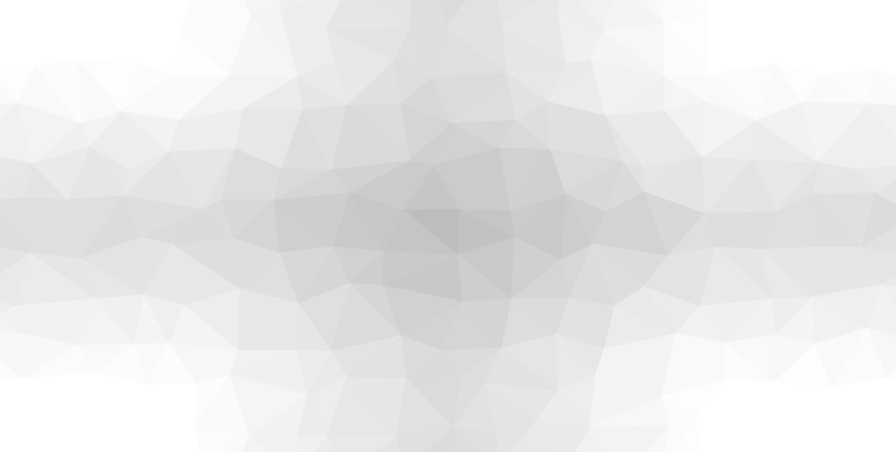
This background is drawn by a WebGL 2 fragment shader. Its source:

```glsl
#version 300 es
precision highp float;

uniform vec2 u_resolution;
out vec4 fragColor;

#define GRID vec2(17.0, 10.0)        // mesh cells across the canvas
#define JITTER vec2(0.66, 0.54)      // vertex wander, in cells
#define BAND_CENTER vec2(0.497, 0.5) // crossing point of the two bands
#define BAND_REACH vec2(0.29, 0.345) // half widths: upright, level
#define BAND_DEPTH vec2(0.137, 0.137)
#define FACET_TINT 0.014             // random shade per triangle
#define EDGE_SOFTNESS 0.7            // in pixels

vec2 hash22(vec2 p) {
  vec3 q = fract(p.xyx * vec3(0.1031, 0.1030, 0.0973));
  q += dot(q, q.yzx + 33.33);
  return fract((q.xx + q.yz) * q.zy);
}

// Jittered lattice point, in units of the canvas height
vec2 meshVertex(vec2 id, float aspect) {
  vec2 wander = (hash22(id + 41.0) - 0.5) * JITTER;
  return (id + 0.5 + wander) / GRID * vec2(aspect, 1.0);
}

// Signed distance to the left side of edge ab
float edgeDistance(vec2 p, vec2 a, vec2 b) {
  vec2 e = normalize(b - a);
  vec2 q = p - a;
  return e.x * q.y - e.y * q.x;
}

// Two crossed fading bands on white
float bandShade(vec2 uv) {
  vec2 fade = max(1.0 - abs(uv - BAND_CENTER) / BAND_REACH, 0.0);
  vec2 light = 1.0 - BAND_DEPTH * fade;
  return light.x * light.y;
}

// One flat facet: x = weighted shade, y = coverage
vec2 facet(vec2 p, vec2 a, vec2 b, vec2 c, float tint, float aspect) {
  float inside = min(edgeDistance(p, a, b),
                     min(edgeDistance(p, b, c), edgeDistance(p, c, a)));
  float soft = EDGE_SOFTNESS / u_resolution.y;
  float coverage = smoothstep(-soft, soft, inside);
  vec2 middle = (a + b + c) / 3.0;
  float shade = bandShade(middle / vec2(aspect, 1.0));
  // Tint fades out where the ground is white
  float tintAmount = FACET_TINT * smoothstep(0.0, 0.06, 1.0 - shade);
  shade += (tint - 0.5) * tintAmount;
  return vec2(shade, 1.0) * coverage;
}

void main() {
  float aspect = u_resolution.x / u_resolution.y;
  vec2 uv = gl_FragCoord.xy / u_resolution;
  vec2 p = uv * vec2(aspect, 1.0);
  vec2 home = floor(uv * GRID - 0.5);
  vec2 total = vec2(0.0);

  // Split each nearby cell along its shorter diagonal
  for (int y = -1; y <= 1; y++) {
    for (int x = -1; x <= 1; x++) {
      vec2 id = home + vec2(x, y);
      vec2 a = meshVertex(id, aspect);
      vec2 b = meshVertex(id + vec2(1.0, 0.0), aspect);
      vec2 c = meshVertex(id + vec2(1.0, 1.0), aspect);
      vec2 d = meshVertex(id + vec2(0.0, 1.0), aspect);
      vec2 tint = hash22(id + 87.0);
      if (distance(a, c) < distance(b, d)) {
        total += facet(p, a, b, c, tint.x, aspect);
        total += facet(p, a, c, d, tint.y, aspect);
      } else {
        total += facet(p, a, b, d, tint.x, aspect);
        total += facet(p, b, c, d, tint.y, aspect);
      }
    }
  }

  float shade = total.y > 0.001 ? total.x / total.y : bandShade(uv);
  fragColor = vec4(vec3(shade), 1.0);
}
```
